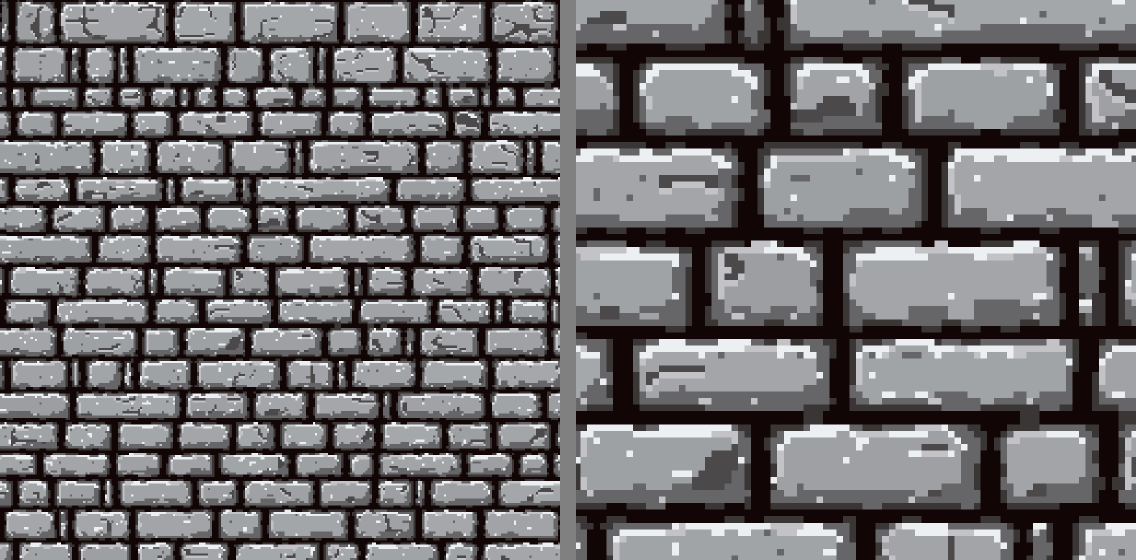
Left, the full canvas; right, a detail of the centre.
Give the GLSL for this texture, as a WebGL 2 fragment shader.

```glsl
#version 300 es
precision highp float;
// Pixel-style wall of worn grey stones in eighteen uneven courses.
// Jittered joints cut each course into stones; noisy rounded boxes layer
// mortar, fringe, rim and face, then lit lips, cracks and chips are added.
uniform vec2 u_resolution;
out vec4 outColor;

const float WALL = 768.0;   // wall units across the canvas
const float BLOCK = 3.0;    // side of one square block, in wall units
const int ROWS = 18;
const float ROW_TOP[19] = float[19](0.0, 62.0, 117.0, 150.0, 190.0, 241.0,
    280.0, 320.0, 364.0, 408.0, 447.0, 491.0, 536.0, 577.0, 619.0, 656.0,
    697.0, 742.0, 780.0);
const float STONES[18] = float[18](7.0, 8.0, 15.0, 9.0, 7.0, 6.0, 11.0, 7.0,
    8.0, 8.0, 9.0, 8.0, 7.0, 10.0, 10.0, 9.0, 8.0, 9.0);

const vec3 MORTAR = vec3(0.07, 0.02, 0.02);
const vec3 FRINGE = vec3(0.23, 0.21, 0.21);
const vec3 RIM    = vec3(0.40, 0.40, 0.41);
const vec3 FACE   = vec3(0.63, 0.64, 0.65);
const vec3 LIGHT  = vec3(0.76, 0.76, 0.78);
const vec3 GLINT  = vec3(0.93, 0.94, 0.95);

float hash(vec2 p) {
    vec3 q = fract(p.xyx * vec3(0.1031, 0.1030, 0.0973));
    q += dot(q, q.yzx + 33.33);
    return fract((q.x + q.y) * q.z);
}

float noise(vec2 p) {
    vec2 i = floor(p), f = fract(p);
    f = f * f * (3.0 - 2.0 * f);
    return mix(mix(hash(i), hash(i + vec2(1, 0)), f.x),
               mix(hash(i + vec2(0, 1)), hash(i + vec2(1, 1)), f.x), f.y);
}

float roundBox(vec2 p, vec2 halfSize, float radius) {
    vec2 q = abs(p) - halfSize + radius;
    return length(max(q, 0.0)) + min(max(q.x, q.y), 0.0) - radius;
}

// Position of joint i in a course of n stones; wraps across the canvas.
float joint(float i, float n, float row) {
    float jitter = 0.6 * (hash(vec2(mod(i, n) + 3.0, row * 7.0 + 1.0)) - 0.5);
    return (i + jitter) * WALL / n;
}

// Distance to the worn outline of a stone face.
float faceDist(vec2 p, vec2 center, vec2 halfSize) {
    float wear = 5.0 * (noise(p / 9.0) - 0.5);
    float radius = min(9.0, min(halfSize.x, halfSize.y));
    return roundBox(p - center, halfSize, radius) + wear;
}

// 1 on a thin broken contour of noise, 0 elsewhere.
float crack(vec2 p, vec2 seed, float amount) {
    float line = abs(noise(p / vec2(34.0, 18.0) + seed) - 0.5);
    float gate = noise(p / 30.0 + seed.yx + 17.0);
    return step(line, 0.055) * step(1.0 - amount, gate);
}

vec3 stone(vec2 p, vec2 lo, vec2 hi, vec2 seed, float crackAmount) {
    vec2 center = 0.5 * (lo + hi), size = 0.5 * (hi - lo);

    // Ragged mortar edge, dark fringe and grey rim
    float ragged = 3.0 * (hash(floor(p / vec2(9.0, 6.0))) - 0.5);
    float outer = roundBox(p - center, size - vec2(4.0, 2.7), 4.0) + ragged;
    float rim = roundBox(p - center, size - vec2(6.0, 4.2), 5.0) + ragged * 0.8;
    vec3 color = outer > 0.0 ? MORTAR : FRINGE;
    if (rim < 0.0) color = RIM;

    // Face sits up and left, so the rim is thicker below and right
    vec2 faceCenter = center - vec2(1.0, 1.2);
    vec2 faceSize = max(size - vec2(8.5, 6.2), vec2(1.5));
    if (faceDist(p, faceCenter, faceSize) > 0.0) return color;
    color = FACE * (0.97 + 0.06 * hash(seed + 5.0));

    // Chips and cracks with a lit lower edge
    float chip = noise(p / vec2(7.0, 4.5) + seed);
    if (chip > 0.91) color = GLINT;
    else if (chip < 0.06) color = RIM;
    if (crack(p - vec2(0.0, 3.0), seed, crackAmount) > 0.5) color = LIGHT;
    if (crack(p, seed, crackAmount) > 0.5) color = mix(FRINGE, RIM, 0.4);

    // Shaded lower edge, then lit upper and left edges
    float patches = noise(p / vec2(16.0, 10.0) + seed + 40.0);
    float below = faceDist(p + vec2(2.0, 4.5), faceCenter, faceSize);
    if (below > 0.0 && patches > 0.42) color = RIM;
    float above = faceDist(p - vec2(0.0, 4.0), faceCenter, faceSize);
    float left = faceDist(p - vec2(3.5, 0.0), faceCenter, faceSize);
    if (left > 0.0 && patches > 0.45) color = LIGHT;
    if (above > 0.0) color = patches > 0.38 ? GLINT : LIGHT;
    return color;
}

vec3 wall(vec2 uv) {
    // Snap to square blocks, measured from the upper left
    vec2 p = (floor(vec2(uv.x, 1.0 - uv.y) * WALL / BLOCK) + 0.5) * BLOCK;
    int row = 0;
    for (int i = 1; i < ROWS; i++) if (p.y >= ROW_TOP[i]) row = i;
    float n = STONES[row], r = float(row);

    // Find the stone between two jittered joints
    float i = floor(p.x * n / WALL);
    if (p.x < joint(i, n, r)) i -= 1.0;
    else if (p.x >= joint(i + 1.0, n, r)) i += 1.0;
    vec2 lo = vec2(joint(i, n, r), ROW_TOP[row]);
    vec2 hi = vec2(joint(i + 1.0, n, r), ROW_TOP[row + 1]);
    vec2 seed = vec2(mod(i, n) * 13.0 + 2.0, r * 29.0 + 4.0);

    // Some stones lose a narrow upright sliver on the right
    float split = hi.x - 17.0;
    if (hash(seed + 9.0) < 0.17 && hi.x - lo.x > 60.0) {
        if (p.x > split) { lo.x = split - 3.0; seed += 6.0; }
        else hi.x = split;
    }
    float crackAmount = row == 0 ? 0.62 : 0.24 + 0.22 * hash(seed);
    return stone(p, lo, hi, seed, crackAmount);
}

void main() {
    // Four samples smooth the block edges at any canvas size
    vec3 sum = vec3(0.0);
    for (int k = 0; k < 4; k++) {
        vec2 offset = vec2(k & 1, k >> 1) * 0.5 - 0.25;
        sum += wall((gl_FragCoord.xy + offset) / u_resolution);
    }
    outColor = vec4(sum * 0.25, 1.0);
}
```
